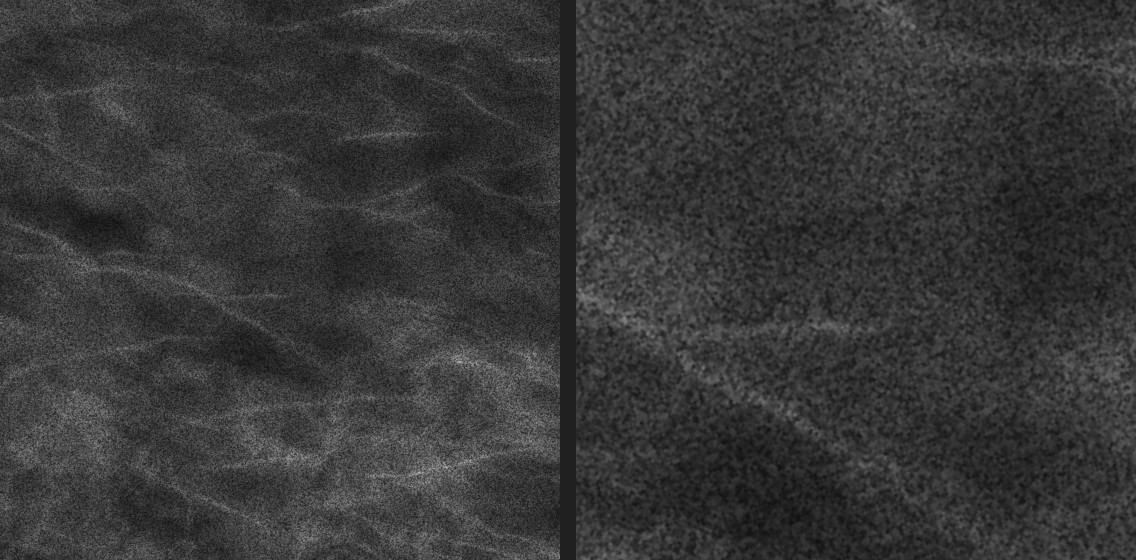
Left: the whole. Right: its middle third, enlarged.
This texture is drawn by a Shadertoy shader. Its source:

```glsl
// Soft grey fibrous tissue: cloudy density, a web of fine veils and thin strands
// sloping gently down to the right, under an even film grain.
// Clouds and veils come from warped fractal noise; strands are bent Gaussian lines.

float hash(vec2 cell) {
    uvec2 q = uvec2(ivec2(cell)) * uvec2(1597334673u, 3812015801u);
    uint n = (q.x ^ q.y) * 1597334673u;
    n ^= n >> 15;
    n *= 2246822519u;
    n ^= n >> 13;
    return float(n >> 8) / 16777216.0;
}

mat2 rotate(float a) {
    return mat2(cos(a), sin(a), -sin(a), cos(a));
}

float noise(vec2 p) {
    vec2 i = floor(p), f = fract(p);
    f = f * f * f * (f * (f * 6.0 - 15.0) + 10.0);
    return mix(mix(hash(i), hash(i + vec2(1, 0)), f.x),
               mix(hash(i + vec2(0, 1)), hash(i + vec2(1, 1)), f.x), f.y);
}

float fbm(vec2 p, int octaves) {
    float sum = 0.0, amp = 0.5;
    for (int i = 0; i < octaves; i++) {
        sum += amp * noise(p);
        p = rotate(0.65) * p * 2.03 + 17.3;
        amp *= 0.52;
    }
    return sum;
}

// Bright creases where the fractal field crosses its middle value
float veil(vec2 p, float sharpness) {
    return exp(-abs(fbm(p, 4) - 0.48) * sharpness);
}

// Scattered thin fibres, each with a faint halo and uneven brightness
float strands(vec2 p) {
    float sum = 0.0;
    for (int i = 0; i < 24; i++) {
        float id = float(i);
        vec2 centre = vec2(hash(vec2(id, 1)), (id + hash(vec2(id, 2))) / 24.0);
        float angle = mix(-0.5, 0.3, hash(vec2(id, 3)));
        float halfLength = mix(0.12, 0.36, hash(vec2(id, 4)));
        float width = mix(0.0025, 0.006, hash(vec2(id, 5)));
        float bend = mix(-0.7, 0.7, hash(vec2(id, 6)));
        vec2 u = rotate(-angle) * (p - centre);
        float d = u.y + bend * u.x * u.x + 0.02 * (noise(vec2(u.x * 14.0, id)) - 0.5);
        float fade = 1.0 - smoothstep(0.2 * halfLength, halfLength, abs(u.x));
        float patchy = 0.15 + 1.2 * noise(vec2(u.x * 16.0, id + 40.5));
        float core = exp(-d * d / (width * width));
        float halo = exp(-d * d / (25.0 * width * width));
        sum += fade * patchy * (0.7 * core + 0.3 * halo);
    }
    return sum;
}

// Broad ragged band around a signed distance
float band(float d, float width, vec2 p) {
    return exp(-d * d / (width * width)) * (0.25 + 0.9 * noise(p * 17.0));
}

// Fine grain from two turned noise lattices, centred on zero
float grain(vec2 p) {
    return noise(rotate(0.5) * p * 540.0) + noise(rotate(1.2) * p * 390.0 + 91.0) - 1.0;
}

void mainImage(out vec4 fragColor, in vec2 fragCoord) {
    vec2 p = fragCoord / iResolution.y;
    vec2 warp = vec2(fbm(p * 6.0 + 3.0, 5), fbm(p * 6.0 + 31.0, 5)) - 0.5;
    vec2 q = p + 0.1 * warp;
    float lower = 1.0 - smoothstep(0.1, 0.6, p.y);

    // Cloudy density, drawn out along the fibre direction, with finer mottling
    vec2 along = rotate(0.3) * q;
    float clouds = fbm(along * vec2(4.5, 8.0) + 8.0, 6);
    float mottle = fbm(q * vec2(13.0, 18.0) + 70.0, 4);
    float density = 0.184 + 0.21 * (clouds - 0.5) + 0.022 * lower;
    density += 0.13 * (mottle - 0.48) * mix(0.6, 1.2, lower);

    // Long veils above, rounder meshes below
    float patches = smoothstep(0.3, 0.65, clouds);
    density += 0.085 * veil(along * vec2(3.0, 8.0) + 52.0, 27.0) * (0.35 + 0.65 * patches);
    density += 0.08 * veil(q * 7.5 + 23.0, 24.0) * mix(0.2, 1.0, lower);

    // Long sloping band, an arch above it, and the loose fibres
    vec2 b = p + 0.09 * warp;
    float slope = 0.71 - 0.43 * b.x + 0.02 * sin(b.x * 11.0);
    float arch = 0.7 - 2.2 * (b.x - 0.58) * (b.x - 0.58);
    density += 0.095 * band(b.y - slope, 0.027, p);
    density += 0.07 * band(b.y - arch, 0.018, p + 5.0) * smoothstep(0.3, 0.1, abs(b.x - 0.64));
    density += 0.125 * strands(p + 0.02 * warp);

    float grey = density * (1.0 + 0.58 * grain(p));
    fragColor = vec4(vec3(clamp(grey, 0.0, 1.0)), 1.0);
}
```
